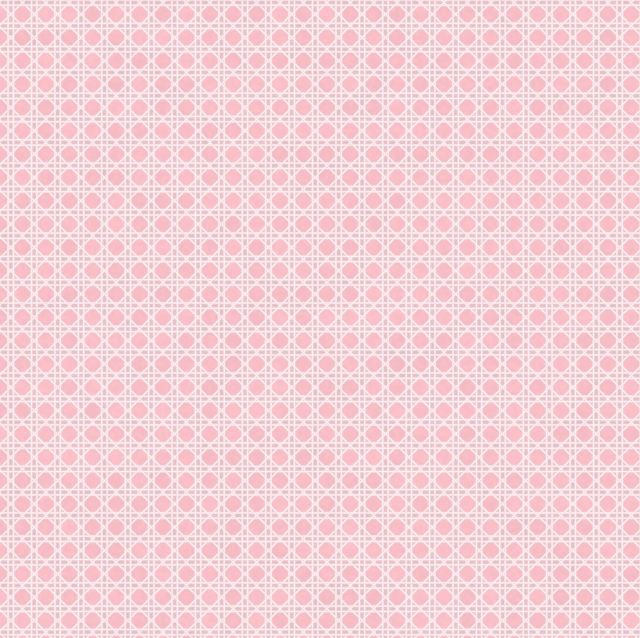
Write a Shadertoy shader that draws this pattern.

```glsl
// Woven cane lattice: paired straight strands and crossing diagonals around pink octagons.

const vec2  REPEATS     = vec2(27.33, 27.36); // cells across and down
const vec2  FIRST_CELL  = vec2(0.96, 0.752);  // centre of the lower left cell, in cells
const float PAIR_OFFSET = 0.115;  // strand distance from the cell border
const float STRAND_HALF = 0.038;  // half width of a strand
const float SOFTNESS    = 0.040;  // edge blur, in cells
const float CELL_WEAR   = 0.016;  // tone change from cell to cell
const float GRAIN_WEAR  = 0.035;  // fine mottling
const float GRAIN_SCALE = 7.0;    // mottles per cell
const vec3  PINK   = vec3(0.972, 0.745, 0.778);
const vec3  DULL   = vec3(0.900, 0.765, 0.782);
const vec3  STRAND = vec3(1.000, 0.938, 0.952);

float hash(vec2 p) {
    vec3 q = fract(p.xyx * vec3(0.1031, 0.1030, 0.0973));
    q += dot(q, q.yzx + 33.33);
    return fract((q.x + q.y) * q.z);
}

float valueNoise(vec2 p) {
    vec2 i = floor(p), f = fract(p);
    f = f * f * (3.0 - 2.0 * f);
    float low  = mix(hash(i), hash(i + vec2(1, 0)), f.x);
    float high = mix(hash(i + vec2(0, 1)), hash(i + vec2(1, 1)), f.x);
    return mix(low, high, f.y);
}

// Distance to the paired vertical and horizontal strands, from a folded cell point
float straightStrands(vec2 q) {
    vec2 d = abs(q - (0.5 - PAIR_OFFSET));
    return min(d.x, d.y) - STRAND_HALF;
}

// Distance to the diagonals, which cross at the middle of each cell side
float diagonalStrands(vec2 q) {
    return abs(q.x + q.y - 0.5) * sqrt(0.5) - STRAND_HALF;
}

// Signed distance bound of the octagon enclosed by the strands
float octagon(vec2 q) {
    float side = max(q.x, q.y) - (0.5 - PAIR_OFFSET);
    float corner = (q.x + q.y - 0.5) * sqrt(0.5);
    return max(side, corner);
}

void mainImage(out vec4 fragColor, in vec2 fragCoord) {
    vec2 p = fragCoord / iResolution.xy * REPEATS - FIRST_CELL;
    vec2 cell = floor(p + 0.5);
    vec2 q = abs(p - cell);
    float pixel = max(REPEATS.x / iResolution.x, REPEATS.y / iResolution.y);
    float blur = max(SOFTNESS, 0.75 * pixel);

    // Bright octagons, duller small gaps
    vec3 color = mix(PINK, DULL, smoothstep(-0.09, 0.0, octagon(q)));

    // Uneven print tone
    float grain = valueNoise(p * GRAIN_SCALE + 50.0) - 0.5;
    color += CELL_WEAR * (hash(cell + 80.0) - 0.5);
    color += GRAIN_WEAR * grain * vec3(1.0, 0.5, 0.5);

    // Pale strands on top, slightly uneven in strength
    float strand = min(straightStrands(q), diagonalStrands(q));
    float cover = 1.0 - smoothstep(-blur, blur, strand);
    color = mix(color, STRAND, cover * (0.97 + 0.1 * grain));

    fragColor = vec4(clamp(color, 0.0, 1.0), 1.0);
}
```
